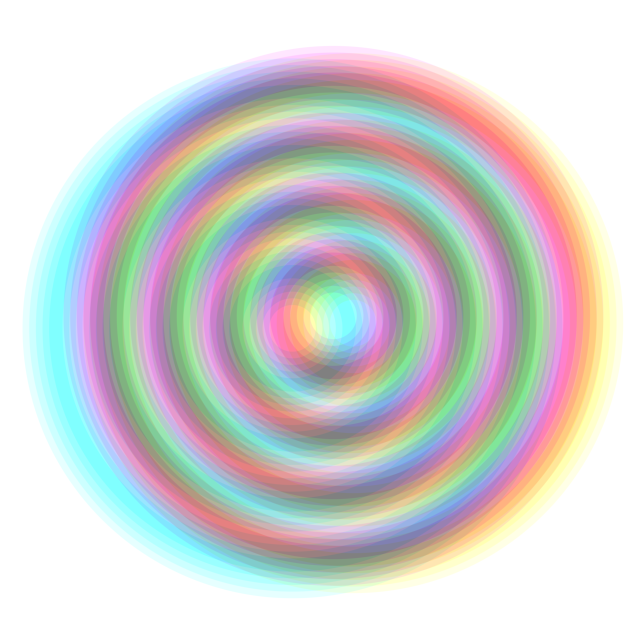
Reproduce this background procedurally as a WebGL 2 fragment shader.

```glsl
#version 300 es
precision highp float;

uniform vec2 u_resolution;
out vec4 fragColor;

// Ink density of four concentric rings, each built from five nested strokes
float ringInk(vec2 p, vec2 center, float pixel) {
    float d = length(p - center) - 0.0885;
    float ring = clamp(round(d / 0.09375), 0.0, 3.0);
    float offset = abs(d - ring * 0.09375);
    float ink = 0.0;
    for (int i = 1; i <= 5; i++) {
        float halfWidth = float(i) * 0.0104;
        ink += 0.1 * (1.0 - smoothstep(-pixel, pixel, offset - halfWidth));
    }
    return ink;
}

void main() {
    float size = min(u_resolution.x, u_resolution.y);
    vec2 p = (gl_FragCoord.xy - 0.5 * u_resolution) / size + 0.5;
    float pixel = 0.75 / size;

    // Cyan, magenta and yellow inks each absorb one channel
    vec3 ink = vec3(
        ringInk(p, vec2(0.457, 0.487), pixel),
        ringInk(p, vec2(0.521, 0.5065), pixel),
        ringInk(p, vec2(0.552, 0.495), pixel));

    fragColor = vec4(1.0 - ink, 1.0);
}
```
